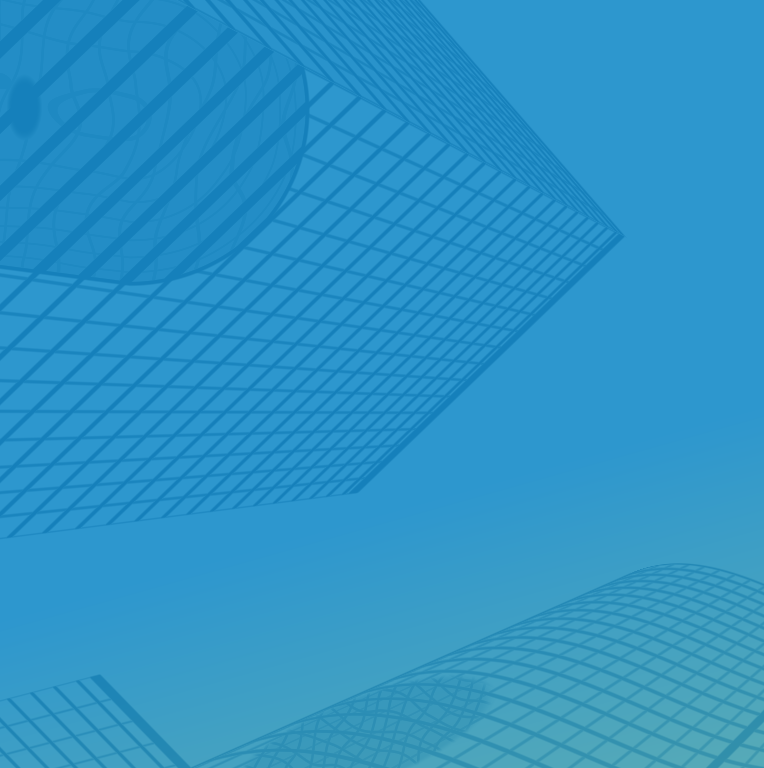
A Shadertoy shader for this background:

```glsl
// Glass towers seen from below against a blue sky that warms to teal at lower right.
// Each facade is a perspective grid: line families are the integer contours of
// projective coordinates, masked by the facade's own borders.

const vec2 VANISH = vec2(1.261, 0.540);   // shared vanishing point of the main tower
const float SOFT = 0.0014;                // edge softness in canvas units

float inside(float d) { return smoothstep(-SOFT, SOFT, d); }

float stroke(float d, float halfWidth) {
    return 1.0 - smoothstep(halfWidth - SOFT, halfWidth + SOFT, abs(d));
}

// Lines at integers of c: fixed half width plus a share of the local cell size
float gridLines(float c, float halfWidth, float share) {
    vec2 slope = vec2(dFdx(c), dFdy(c)) * iResolution.xy;
    float cell = 1.0 / max(length(slope), 0.001);
    return stroke((fract(c + 0.5) - 0.5) * cell, halfWidth + share * cell);
}

vec2 hashGradient(vec2 cell) {
    float a = 6.2832 * fract(sin(dot(cell, vec2(127.1, 311.7))) * 43758.5);
    return vec2(cos(a), sin(a));
}

float gradientNoise(vec2 p) {
    vec2 i = floor(p), f = fract(p), u = f * f * (3.0 - 2.0 * f);
    vec2 x = vec2(1.0, 0.0);
    float low = mix(dot(hashGradient(i), f), dot(hashGradient(i + x), f - x), u.x);
    float high = mix(dot(hashGradient(i + x.yx), f - x.yx),
                     dot(hashGradient(i + 1.0), f - 1.0), u.x);
    return mix(low, high, u.y);
}

// Distance to the horizon through VANISH (x) and position along it (y)
vec2 planeCoords(vec2 p, vec2 normal, vec2 along) {
    return vec2(max(dot(VANISH - p, normal), 0.03), dot(VANISH - p, along));
}

// Main tower: x = line strength, y = tint of the glass
vec2 mainTower(vec2 p) {
    // Broad lower face
    vec2 c = planeCoords(p, vec2(0.691, 0.723), vec2(-0.723, 0.691));
    float across = 41.0 * 0.474 / c.x;
    float level = -(c.y / c.x + 0.337) * 15.67;
    float below = p.y - 0.308 - 0.525 * (p.x - 0.818);
    float floorEdge = 0.642 - 0.128 * (p.x - 0.468) - p.y;
    float face = inside(below) * inside(floorEdge) * inside(c.x - 0.474);
    float bars = gridLines(across, 0.0012, 0.050);
    float lines = max(bars, 0.8 * gridLines(level, 0.0012, 0.022));
    lines = max(lines, stroke(c.x - 0.478, 0.0042));
    lines = max(lines, 0.7 * stroke(below, 0.0018));

    // Curved glass hall reflected in the face
    vec2 q = p - vec2(0.170, 0.143);
    q.y += 0.13 * max(-q.x, 0.0);
    q.x = max(q.x, 0.0);
    float k = length(q / vec2(0.235, 0.229));
    float warp = gradientNoise(p * 9.0);
    float hall = inside((1.0 - k) * 0.23) * face;
    float lattice = gridLines(k * k * 7.0 + 0.5 * warp, 0.0016, 0.02);
    lattice = max(lattice, gridLines((p.x + 0.25 * p.y) * 24.0 + 1.2 * warp, 0.0020, 0.02));
    lattice = max(0.62 * lattice, gridLines(across, 0.0045, 0.055));
    lattice = max(lattice, stroke((1.0 - k) * 0.23, 0.0055));
    float knot = 1.0 - smoothstep(0.6, 1.1, length((p - vec2(0.032, 0.140)) / vec2(0.027, 0.050)));
    lattice = max(lattice, knot);
    lines = mix(lines, lattice, hall);

    // Steep upper face
    vec2 s = planeCoords(p, vec2(0.754, -0.658), vec2(0.658, 0.754));
    float upper = inside(-below) * inside(s.x - 0.181);
    float weave = max(gridLines(41.0 * 0.181 / s.x, 0.0010, 0.085),
                      0.75 * gridLines((s.y / s.x - 2.58) * 5.3, 0.0010, 0.045));
    weave = max(weave, stroke(s.x - 0.182, 0.0016));
    return vec2(max(lines * face, weave * upper), 0.40 * hall + 0.16 * upper);
}

// Small block at lower left
float cornerBlock(vec2 p) {
    vec2 q = p - vec2(0.131, 0.878);
    float side = dot(q, vec2(0.715, -0.70));
    float roof = q.y + 0.26 * q.x;
    float lines = max(gridLines(side / 0.027, 0.0022, 0.0),
                      0.7 * gridLines(roof / 0.036, 0.0013, 0.0));
    lines = max(lines, stroke(side + 0.006, 0.0065));
    return lines * inside(-side) * inside(roof);
}

// Round tower at lower right: x = line strength, y = tint of the glass
vec2 roundTower(vec2 p) {
    vec2 q = p - vec2(1.469, 0.463);
    float reach = max(-q.x, 0.1);
    float fan = q.y / reach;
    float turn = sqrt(max(fan - 0.44, 0.00001));
    float ring = reach / (1.0 - 0.62 * min(turn, 1.0));
    float rim = min((fan - 0.44) * reach, (ring - 0.645) * 0.6);
    float lines = max(0.8 * gridLines(turn * 20.0, 0.0011, 0.03),
                      gridLines(24.5 / ring, 0.0012, 0.05));
    lines = max(0.85 * lines, stroke(rim, 0.0022));
    lines = max(lines, stroke((fan - 1.0) * reach * 0.7, 0.0055));

    // Darker reflected lattice along the lower flank
    vec2 r = mat2(0.93, 0.37, -0.37, 0.93) * (p - vec2(0.475, 0.965));
    r = vec2(dot(p - vec2(0.475, 0.965), vec2(0.93, -0.37)),
             dot(p - vec2(0.475, 0.965), vec2(0.37, 0.93)));
    float patchMask = 1.0 - smoothstep(0.90, 1.02, length(r / vec2(0.185, 0.058)));
    float warp = gradientNoise(p * 16.0);
    float web = max(gridLines((r.x + r.y) * 36.0 + warp, 0.0022, 0.0),
                    gridLines((r.x - r.y) * 32.0 - warp, 0.0022, 0.0));
    lines = max(lines, 0.8 * web * patchMask);
    return vec2(lines, 0.35 * patchMask) * inside(rim);
}

void mainImage(out vec4 fragColor, in vec2 fragCoord) {
    vec2 p = fragCoord / iResolution.xy;
    p.y = 1.0 - p.y;   // measure downward from the top

    // Sky and ink share one diagonal glow
    float glow = clamp((p.y + 0.28 * p.x - 0.81) / 0.45, 0.0, 1.0);
    vec3 sky = mix(vec3(0.178, 0.592, 0.808), vec3(0.335, 0.665, 0.720), glow);
    vec3 ink = mix(vec3(0.075, 0.495, 0.725), vec3(0.185, 0.555, 0.665), glow);

    vec2 tower = mainTower(p);
    vec2 drum = roundTower(p);
    float tint = max(tower.y, drum.y);
    float lines = max(max(tower.x, drum.x), cornerBlock(p));
    fragColor = vec4(mix(sky, ink, max(tint, 0.92 * lines)), 1.0);
}
```
